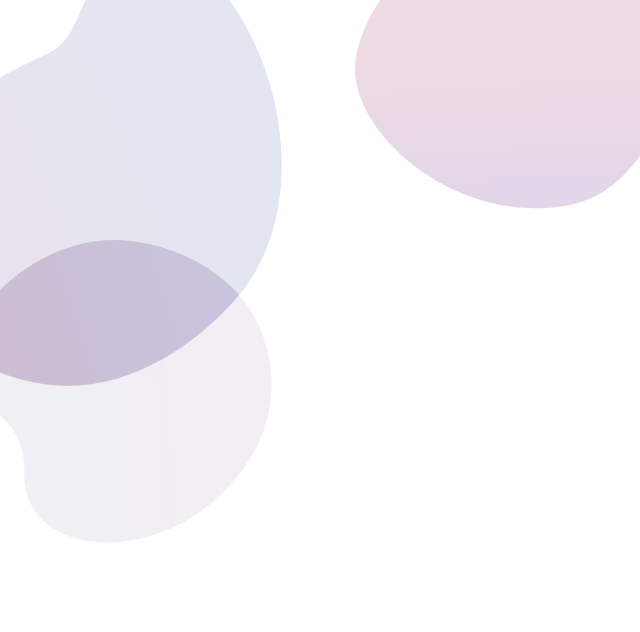
This background is drawn by a WebGL 1 fragment shader. Its source:

```glsl
precision highp float;

uniform vec2 u_resolution;

// Layout grid: x runs 0..768 across the canvas, y runs down from the top
const float GRID_WIDTH = 768.0;
const int CURVE_STEPS = 16;

vec2 cubicPoint(vec2 a, vec2 b, vec2 c, vec2 d, float t) {
  vec2 ab = mix(a, b, t);
  vec2 bc = mix(b, c, t);
  vec2 cd = mix(c, d, t);
  return mix(mix(ab, bc, t), mix(bc, cd, t), t);
}

// Adds one curved edge to an outline: x = squared distance, y = side sign
vec2 addCurve(vec2 outline, vec2 p, vec2 a, vec2 b, vec2 c, vec2 d) {
  vec2 start = a;
  for (int i = 1; i <= CURVE_STEPS; i++) {
    vec2 end = cubicPoint(a, b, c, d, float(i) / float(CURVE_STEPS));
    vec2 edge = end - start;
    vec2 w = p - start;
    vec2 gap = w - edge * clamp(dot(w, edge) / dot(edge, edge), 0.0, 1.0);
    outline.x = min(outline.x, dot(gap, gap));
    bvec3 side = bvec3(p.y >= start.y, p.y < end.y, edge.x * w.y > edge.y * w.x);
    if (all(side) || all(not(side))) outline.y = -outline.y;
    start = end;
  }
  return outline;
}

float coverage(vec2 outline, float pixel) {
  return clamp(0.5 - outline.y * sqrt(outline.x) / pixel, 0.0, 1.0);
}

// Large blue form, upper left
vec2 blueOutline(vec2 p) {
  vec2 o = vec2(1e7, 1.0);
  vec2 hip = vec2(60.0, 63.0), neck = vec2(104.0, -3.0), crown = vec2(275.0, 0.0);
  vec2 right = vec2(338.0, 198.0), elbow = vec2(287.0, 354.0), base = vec2(82.0, 463.0);
  vec2 lowLeft = vec2(-20.0, 438.0), highLeft = vec2(-30.0, 110.0);
  o = addCurve(o, p, highLeft, vec2(0.0, 92.0), vec2(30.0, 77.0), hip);
  o = addCurve(o, p, hip, vec2(84.0, 50.0), vec2(92.0, 23.0), neck);
  o = addCurve(o, p, neck, vec2(130.0, -60.0), vec2(230.0, -60.0), crown);
  o = addCurve(o, p, crown, vec2(316.0, 56.0), vec2(338.0, 130.0), right);
  o = addCurve(o, p, right, vec2(338.0, 258.0), vec2(321.0, 313.0), elbow);
  o = addCurve(o, p, elbow, vec2(235.0, 415.0), vec2(160.0, 463.0), base);
  o = addCurve(o, p, base, vec2(45.0, 463.0), vec2(10.0, 453.0), lowLeft);
  return addCurve(o, p, lowLeft, vec2(-60.0, 300.0), vec2(-60.0, 200.0), highLeft);
}

// Pale form, lower left
vec2 paleOutline(vec2 p) {
  vec2 o = vec2(1e7, 1.0);
  vec2 left = vec2(0.0, 348.0), crown = vec2(135.0, 288.0), shoulder = vec2(287.0, 354.0);
  vec2 right = vec2(326.0, 462.0), base = vec2(129.0, 651.0);
  vec2 waist = vec2(29.0, 570.0), lowLeft = vec2(0.0, 499.0);
  o = addCurve(o, p, left, vec2(38.0, 310.0), vec2(90.0, 288.0), crown);
  o = addCurve(o, p, crown, vec2(190.0, 288.0), vec2(250.0, 312.0), shoulder);
  o = addCurve(o, p, shoulder, vec2(312.0, 383.0), vec2(326.0, 422.0), right);
  o = addCurve(o, p, right, vec2(326.0, 562.0), vec2(228.0, 651.0), base);
  o = addCurve(o, p, base, vec2(70.0, 651.0), vec2(29.0, 620.0), waist);
  o = addCurve(o, p, waist, vec2(31.0, 540.0), vec2(20.0, 515.0), lowLeft);
  return addCurve(o, p, lowLeft, vec2(-40.0, 465.0), vec2(-40.0, 388.0), left);
}

// Pink form, upper right
vec2 pinkOutline(vec2 p) {
  vec2 o = vec2(1e7, 1.0);
  vec2 top = vec2(456.0, 0.0), left = vec2(426.0, 84.0), base = vec2(642.0, 250.0);
  vec2 right = vec2(768.0, 187.0), corner = vec2(800.0, -40.0);
  o = addCurve(o, p, top, vec2(438.0, 28.0), vec2(426.0, 57.0), left);
  o = addCurve(o, p, left, vec2(426.0, 155.0), vec2(525.0, 250.0), base);
  o = addCurve(o, p, base, vec2(700.0, 250.0), vec2(735.0, 232.0), right);
  o = addCurve(o, p, right, vec2(795.0, 150.0), vec2(820.0, 50.0), corner);
  return addCurve(o, p, corner, vec2(780.0, -90.0), vec2(495.0, -70.0), top);
}

// Linear blend of two colours between two points
vec3 gradient(vec2 p, vec2 from, vec2 to, vec3 first, vec3 last) {
  vec2 axis = to - from;
  return mix(first, last, clamp(dot(p - from, axis) / dot(axis, axis), 0.0, 1.0));
}

void main() {
  float pixel = GRID_WIDTH / u_resolution.x;
  vec2 p = vec2(gl_FragCoord.x, u_resolution.y - gl_FragCoord.y) * pixel;

  float blue = coverage(blueOutline(p), pixel);
  float pale = coverage(paleOutline(p), pixel);
  float pink = coverage(pinkOutline(p), pixel);

  vec3 blueTone = gradient(p, vec2(0.0, 280.0), vec2(240.0, 180.0),
                           vec3(0.910, 0.894, 0.929), vec3(0.890, 0.898, 0.945));
  vec3 paleTone = gradient(p, vec2(120.0, 500.0), vec2(290.0, 490.0),
                           vec3(0.941, 0.937, 0.953), vec3(0.953, 0.933, 0.957));
  vec3 overlapTone = gradient(p, vec2(0.0, 410.0), vec2(210.0, 340.0),
                              vec3(0.800, 0.741, 0.831), vec3(0.788, 0.765, 0.859));
  vec3 pinkTone = gradient(p, vec2(600.0, 70.0), vec2(610.0, 230.0),
                           vec3(0.933, 0.859, 0.894), vec3(0.890, 0.839, 0.910));

  // Stack the forms on white, darker where the left pair cross
  vec3 color = mix(vec3(1.0), blueTone, blue);
  color = mix(color, mix(paleTone, overlapTone, blue), pale);
  color = mix(color, pinkTone, pink);
  gl_FragColor = vec4(color, 1.0);
}
```
